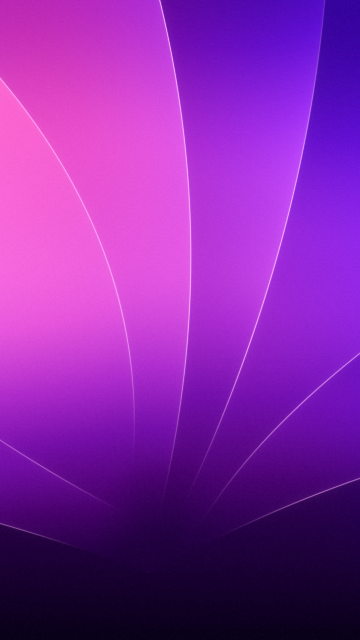
This background is drawn by a Shadertoy shader. Its source:

```glsl
// Signed distance, in canvas heights, to the zero line of a smooth field
float edgeDistance(float field) {
    return field / (length(vec2(dFdx(field), dFdy(field))) * iResolution.y + 1e-5);
}

// 0 on the negative side of an edge, 1 on the positive side
float side(float dist) {
    float pixel = 0.7 / iResolution.y;
    return smoothstep(-pixel, pixel, dist);
}

// Fine bright rim with a faint halo
float rim(float dist) {
    return exp(-pow(dist / 0.0011, 2.0)) + 0.12 * exp(-abs(dist) / 0.006);
}

// Ramp from near black (0) through violet to light orchid (6)
vec3 violetRamp(float level) {
    vec3 color = mix(vec3(0.035, 0.0, 0.10), vec3(0.14, 0.0, 0.27), clamp(level, 0.0, 1.0));
    color = mix(color, vec3(0.29, 0.01, 0.45), clamp(level - 1.0, 0.0, 1.0));
    color = mix(color, vec3(0.45, 0.06, 0.68), clamp(level - 2.0, 0.0, 1.0));
    color = mix(color, vec3(0.67, 0.18, 0.83), clamp(level - 3.0, 0.0, 1.0));
    color = mix(color, vec3(0.88, 0.35, 0.92), clamp(level - 4.0, 0.0, 1.0));
    return mix(color, vec3(0.98, 0.50, 0.98), clamp(level - 5.0, 0.0, 1.0));
}

float hash(vec2 p) {
    return fract(sin(dot(p, vec2(127.1, 311.7))) * 43758.5);
}

void mainImage(out vec4 fragColor, in vec2 fragCoord) {
    vec2 uv = fragCoord / iResolution.xy;
    float x = uv.x, y = uv.y;

    // Upright petal edges: x as a function of height
    float a = y - 0.34, b = y - 0.6, c = y - 0.2, d = y - 0.19;
    float leftEdge = edgeDistance(x - 0.373 + a * a * (1.1 + 0.35 * a));
    float middleEdge = edgeDistance(x - 0.53 + 0.54 * b * b);
    float rightEdge = edgeDistance(x - 0.501 - c * (0.844 - 0.428 * c));
    float lowRightEdge = edgeDistance(x - 0.567 - d * (1.113 + 2.19 * d));

    // Flat petal edges: y as a function of x
    float s = 1.0 - x;
    float lowLeftEdge = edgeDistance(0.3125 - x * (0.37 - 0.12 * x) - y);
    float floorRight = edgeDistance(0.2526 - s * (0.195 + 0.1 * s) - y);
    float floorLeft = edgeDistance(0.182 - x * (0.16 + 0.07 * x) - y);

    // Brightness of each petal
    float rise = smoothstep(0.08, 0.6, y);
    float leftPetal = 1.2 + 4.0 * rise + 0.35 * (1.0 - x / 0.35);
    float middlePetal = 1.2 + 3.8 * rise - 1.0 * smoothstep(0.75, 1.05, y);
    float rightPetal = 1.2 + 2.9 * rise - (1.2 + x) * smoothstep(0.7, 1.08, y)
        + 0.5 * exp(rightEdge / 0.08) * smoothstep(0.35, 0.6, y);
    float outerPetal = 1.2 + 2.6 * smoothstep(0.08, 0.55, y) - 1.8 * smoothstep(0.6, 1.0, y);
    float lowRightPetal = 0.9 + 2.2 * smoothstep(0.1, 0.4, y);
    float lowLeftPetal = 0.9 + 2.3 * smoothstep(0.08, 0.32, y) - 0.8 * x;
    float floorLevel = 6.0 * y - 0.05;

    // Layer the petals, sinking them into a dark hub
    float level = mix(leftPetal, middlePetal, side(leftEdge));
    level = mix(level, rightPetal, side(middleEdge));
    level = mix(level, outerPetal, side(rightEdge));
    level = mix(level, lowRightPetal, side(lowRightEdge));
    level = mix(level, lowLeftPetal, side(lowLeftEdge) * (1.0 - smoothstep(0.36, 0.44, x)));
    float hub = length((uv - vec2(0.46, 0.15)) * vec2(0.7, 1.0));
    level = mix(floorLevel, level, smoothstep(0.0, 0.16, hub));
    level = mix(level, floorLevel, side(max(floorLeft, floorRight)));
    vec3 color = violetRamp(level);

    // Pink cast at upper left, blue cast at upper right
    float pink = exp(-5.0 * dot(uv - vec2(0.05, 0.9), uv - vec2(0.05, 0.9)));
    color += pink * vec3(0.05, -0.04, -0.14);
    color += smoothstep(1.0, 2.0, x + y) * vec3(-0.08, 0.0, 0.17);

    // Glowing rims that fade toward the hub
    float glow = 0.65 * rim(leftEdge) * smoothstep(0.26, 0.55, y);
    glow += 0.75 * rim(middleEdge) * smoothstep(0.18, 0.55, y);
    glow += 0.75 * rim(rightEdge) * smoothstep(0.2, 0.5, y) * (1.0 - 0.8 * smoothstep(0.65, 1.0, y));
    glow += 0.55 * rim(lowRightEdge) * smoothstep(0.17, 0.38, y);
    glow += 0.45 * rim(floorRight) * smoothstep(0.58, 0.9, x);
    glow += 0.35 * rim(lowLeftEdge) * (1.0 - smoothstep(0.1, 0.36, x));
    glow += 0.35 * rim(floorLeft) * (1.0 - smoothstep(0.03, 0.25, x));
    color = mix(color, vec3(1.0, 0.7, 1.0), clamp(glow, 0.0, 1.0));

    // Fine grain
    color += 0.016 * (hash(floor(uv * vec2(288.0, 512.0))) - 0.5);
    fragColor = vec4(clamp(color, 0.0, 1.0), 1.0);
}
```
